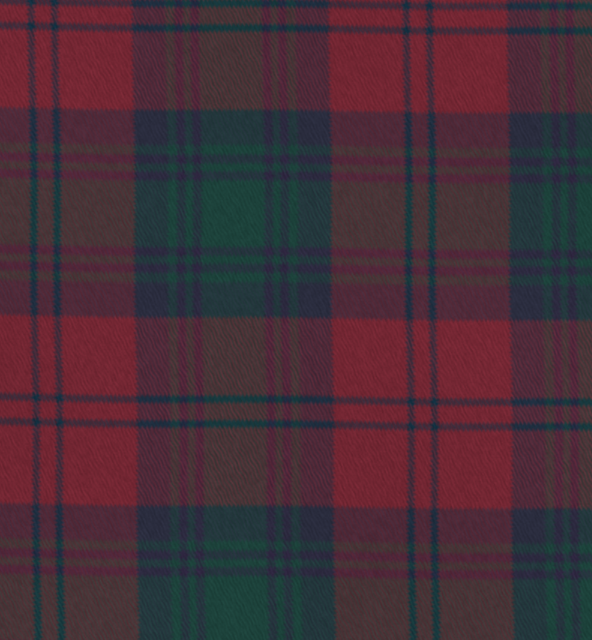
A WebGL 1 fragment shader for this texture:

```glsl
precision highp float;
// Woven wool tartan: one mirrored stripe sequence colours both warp and weft,
// and a steep twill decides which of the two shows at each point.
// Fibre noise, frayed edges and a slight skew give the cloth its wear.

uniform vec2 u_resolution;

// Sett units per canvas height; all lengths below are in these units.
const float UNITS = 768.0;
const vec2 REPEAT = vec2(450.0, 475.0);      // width and height of one repeat
const vec2 RED_CENTRE = vec2(52.0, 491.5);   // middle of a red band, from top left
const vec2 SKEW = vec2(0.0095, 0.0095);      // drift of columns and rows
const float HALF_SETT = 225.0;               // stripe sequence, centre to mirror
const float EDGE = 2.9;                      // softness of stripe edges
const float FRAY = 1.1;                      // sawtooth on stripe edges
const float TWILL_PERIOD = 4.4;
const vec2 TWILL_DIR = vec2(0.45, 0.893);
const float TWILL_MIX = 0.085;               // warp and weft alternation
const float TWILL_SHADE = 0.036;
const float FIBRE_SHADE = 0.13;
const float CLOUD_SHADE = 0.010;

const vec3 RED   = vec3(0.452, 0.150, 0.198);
const vec3 GREEN = vec3(0.112, 0.258, 0.230);
const vec3 NAVY  = vec3(0.165, 0.174, 0.243);
const vec3 PLUM  = vec3(0.180, 0.150, 0.250);
const vec3 TEAL  = vec3(0.075, 0.185, 0.250);

float hash(vec2 p) {
  vec3 q = fract(vec3(p.xyx) * 0.1031);
  q += dot(q, q.yzx + 33.33);
  return fract((q.x + q.y) * q.z);
}

float valueNoise(vec2 p) {
  vec2 i = floor(p);
  vec2 f = fract(p);
  f = f * f * (3.0 - 2.0 * f);
  float low = mix(hash(i), hash(i + vec2(1.0, 0.0)), f.x);
  float high = mix(hash(i + vec2(0.0, 1.0)), hash(i + vec2(1.0, 1.0)), f.x);
  return mix(low, high, f.y);
}

float rise(float d, float start, float soft) {
  return smoothstep(start - soft, start + soft, d);
}

float band(float d, float start, float end, float soft) {
  return rise(d, start, soft) - rise(d, end, soft);
}

// Yarn colour at distance d from the middle of a red band.
vec3 yarn(float d, float soft) {
  vec3 c = mix(RED, TEAL, band(d, 10.0, 18.0, soft));
  c = mix(c, NAVY, rise(d, 107.0, soft));
  c = mix(c, PLUM, rise(d, 152.0, soft));
  float green = band(d, 147.0, 158.0, soft) + band(d, 168.0, 177.0, soft)
              + rise(d, 187.0, soft);
  return mix(c, GREEN, green);
}

void main() {
  float pixel = UNITS / u_resolution.y;
  vec2 p = vec2(gl_FragCoord.x, u_resolution.y - gl_FragCoord.y) * pixel;
  float soft = max(EDGE, 0.8 * pixel);

  // Skewed cloth coordinates with frayed stripe edges
  vec2 cloth = p - SKEW * p.yx;
  cloth += FRAY * sin(p.yx * 1.15 + 0.8 * sin(p.yx * 0.13));
  cloth += 0.8 * sin(p.yx * vec2(0.021, 0.017) + vec2(0.6, 2.1));

  // Fold each axis into the mirrored stripe sequence
  vec2 fold = abs(fract((cloth - RED_CENTRE) / REPEAT + 0.5) - 0.5);
  vec2 d = fold * 2.0 * HALF_SETT;
  vec3 warp = yarn(d.x, soft);
  vec3 weft = yarn(d.y, soft);

  // Broken twill ridges, faded out where they would be finer than the pixels
  float across = dot(p, vec2(TWILL_DIR.y, -TWILL_DIR.x));
  float along = dot(p, TWILL_DIR);
  float wobble = 0.9 * sin(along * 0.31 + across * 0.07);
  float twill = sin(6.28318 * across / TWILL_PERIOD + wobble);
  twill *= 0.5 + valueNoise(vec2(across / 4.0, along / 9.0) + 17.0);
  twill *= 1.0 - smoothstep(1.7, 2.4, pixel);
  vec3 colour = mix(warp, weft, 0.5 + TWILL_MIX * twill);

  // Fibre streaks along the twill and broad, faint unevenness
  float fibre = 0.6 * valueNoise(vec2(across / 2.0, along / 6.0))
              + 0.4 * valueNoise(p / 1.8 + 41.0) - 0.5;
  float cloud = sin(p.x * 0.013 + 1.4 * sin(p.y * 0.008))
              + sin(p.y * 0.011 - p.x * 0.005);
  colour *= 1.0 + TWILL_SHADE * twill + FIBRE_SHADE * fibre + CLOUD_SHADE * cloud;
  colour += 0.012 * fibre;

  gl_FragColor = vec4(clamp(colour, 0.0, 1.0), 1.0);
}
```
